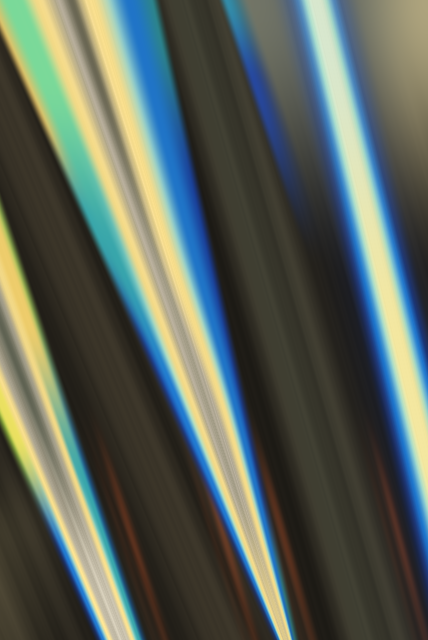
Write a Shadertoy shader that draws this background.

```glsl
const vec3 DEEP_BLUE = vec3(0.10, 0.23, 0.58);
const vec3 AZURE = vec3(0.13, 0.48, 0.82);
const vec3 TEAL = vec3(0.22, 0.65, 0.67);
const vec3 GREEN = vec3(0.48, 0.85, 0.60);
const vec3 ICE = vec3(0.66, 0.88, 0.80);
const vec3 YELLOW = vec3(0.96, 0.86, 0.54);
const vec3 SILVER = vec3(0.68, 0.65, 0.57);

// Interference colours from the rim (0) to the silver core (1.2)
vec3 film(float depth, vec3 rim, vec3 middle, float ice) {
    vec3 c = mix(rim, middle, smoothstep(0.0, 0.34, depth));
    c = mix(c, ICE, ice * smoothstep(0.36, 0.66, depth));
    c = mix(c, YELLOW, smoothstep(0.54, 0.82, depth));
    return mix(c, SILVER, smoothstep(0.84, 1.2, depth));
}

float band(float x, float left, float right, float blur) {
    return smoothstep(-blur, blur, x - left) * smoothstep(-blur, blur, right - x);
}

float line(float x, float width) {
    return exp(-x * x / (width * width));
}

// Fine brushed lines made of layered sines
float brushed(float x) {
    float sum = 0.0, gain = 0.5, freq = 38.0;
    for (int i = 0; i < 5; i++) {
        sum += gain * sin(x * freq + 1.7 * sin(x * freq * 0.37 + float(i)));
        freq *= 1.9;
        gain *= 0.6;
    }
    return sum;
}

// Dark ground, haze and faint rust-coloured scratches
vec3 ground(float x, float t) {
    float side = step(0.17 + 0.5 * t, x);
    float lane = x - mix(0.62, 0.43, side) * t;
    vec3 c = vec3(0.145, 0.132, 0.105) + vec3(0.040, 0.036, 0.028) * brushed(lane);
    c += vec3(0.11, 0.12, 0.095) * side * line(lane - 0.425, 0.045);
    c += vec3(0.07, 0.075, 0.06) * side * line(lane - 0.50, 0.035);
    c += vec3(0.08, 0.07, 0.05) * (1.0 - side) * line(lane + 0.10, 0.07);
    c += vec3(0.13, 0.12, 0.08) * smoothstep(0.2, -0.05, x) * smoothstep(0.7, 0.85, t);

    float haze = smoothstep(-0.01, 0.06, x - 0.52 - 0.52 * t) * smoothstep(0.46, 0.0, t);
    vec3 hazeColor = mix(vec3(0.45, 0.46, 0.40), vec3(0.68, 0.64, 0.49), smoothstep(0.8, 1.0, x));
    c = mix(c, hazeColor, haze);

    for (int i = 0; i < 4; i++) {
        float k = float(i);
        float scratch = x - (0.385 + 0.19 * k + 0.04 * sin(k * 2.6)) + (0.48 - 0.03 * k) * (1.0 - t);
        float fade = smoothstep(0.62, 0.82, t) * (1.0 - 0.4 * smoothstep(0.85, 1.0, t));
        c += vec3(0.22, 0.07, 0.02) * fade * (line(scratch, 0.011) + 0.3 * line(scratch + 0.025, 0.008));
    }
    return c;
}

void mainImage(out vec4 fragColor, in vec2 fragCoord) {
    vec2 uv = fragCoord / iResolution.xy;
    float x = uv.x, t = 1.0 - uv.y;
    vec3 color = ground(x, t);

    // Thin blue streak, fading downward
    float streak = x - 0.53 - 0.50 * t;
    float streakShape = smoothstep(-0.022, 0.0, streak) * smoothstep(0.055, 0.0, streak);
    vec3 streakColor = mix(vec3(0.20, 0.55, 0.66), vec3(0.15, 0.28, 0.62), smoothstep(0.0, 0.13, t));
    color = mix(color, streakColor, streakShape * smoothstep(0.42, 0.12, t));

    // Right beam: soft blue flanks around a pale core
    float focus = smoothstep(0.0, 0.5, t);
    float left = 0.675 + 0.355 * t, right = 0.80 + 0.365 * t;
    float across = (x - left) / (right - left);
    color = mix(color, vec3(0.08, 0.15, 0.36), 0.5 * line(across - 0.5, 0.68) * mix(0.5, 1.0, focus));
    float depth = across < 0.52 ? across / 0.52 : (1.0 - across) / 0.48;
    vec3 core = mix(vec3(0.84, 0.90, 0.80), vec3(0.95, 0.90, 0.62), smoothstep(0.05, 0.55, t));
    vec3 beam = mix(mix(vec3(0.24, 0.37, 0.60), DEEP_BLUE, focus), mix(vec3(0.30, 0.55, 0.80), AZURE, focus),
                    smoothstep(0.0, 0.35, depth));
    beam = mix(beam, ICE, smoothstep(0.28, 0.68, depth));
    beam = mix(beam, core, smoothstep(0.52, 0.85, depth));
    beam += 0.02 * brushed(across * 0.5);
    color = mix(color, beam, band(x, left, right, mix(0.045, 0.022, focus)));

    // Main beam, narrowing towards the bottom
    left = -0.03 + 0.675 * t;
    right = 0.365 + 0.325 * t;
    across = (x - left) / (right - left);
    vec3 leftRim = mix(vec3(0.90, 0.76, 0.40), TEAL, smoothstep(0.18, 0.34, t));
    leftRim = mix(leftRim, DEEP_BLUE, smoothstep(0.36, 0.56, t));
    vec3 leftMiddle = mix(mix(GREEN, TEAL, smoothstep(0.12, 0.40, t)), AZURE, smoothstep(0.4, 0.62, t));
    vec3 rightRim = mix(TEAL * 0.8, DEEP_BLUE, smoothstep(0.05, 0.3, t));
    rightRim = mix(rightRim, TEAL, smoothstep(0.75, 0.95, t));
    float rightWidth = mix(0.46, 0.34, smoothstep(0.35, 0.7, t));
    vec3 leftHalf = film(across / 0.36, leftRim, leftMiddle, smoothstep(0.15, 0.6, t));
    vec3 rightHalf = film((1.0 - across) / rightWidth, rightRim, AZURE * 0.95, 0.9);
    beam = mix(leftHalf, rightHalf, smoothstep(0.47, 0.53, across));
    float inner = line(across - 0.5, 0.16);
    beam += inner * brushed(across * 1.2) * vec3(0.07, 0.06, 0.07);
    beam = mix(beam, vec3(0.37, 0.36, 0.29), 0.85 * line(across - 0.50, 0.045) * smoothstep(0.5, 0.1, t));
    beam = mix(beam, YELLOW, inner * smoothstep(0.75, 0.97, t) * 0.7);
    color = mix(color, beam, band(x, left, right, 0.012));

    // Lower left beam with a broad silver core
    left = -0.44 + 0.67 * t;
    right = -0.157 + 0.493 * t;
    across = (x - left) / (right - left);
    float cool = smoothstep(0.68, 0.87, t);
    leftHalf = film(across / 0.30, mix(vec3(0.60, 0.76, 0.25), DEEP_BLUE, cool),
                    mix(vec3(0.92, 0.88, 0.38), AZURE, cool), cool * 0.8);
    rightHalf = film((1.0 - across) / 0.30, mix(vec3(0.60, 0.75, 0.34), AZURE * 0.8, smoothstep(0.45, 0.75, t)),
                     mix(vec3(0.93, 0.80, 0.42), TEAL, smoothstep(0.5, 0.76, t)), cool * 0.7);
    beam = mix(leftHalf, rightHalf, smoothstep(0.42, 0.58, across));
    inner = line(across - 0.5, 0.22);
    beam += inner * (0.06 * brushed(across * 0.8) + 0.13 * smoothstep(0.75, 0.95, t));
    beam = mix(beam, vec3(0.32, 0.34, 0.28), 0.85 * line(across - 0.53, 0.10) * smoothstep(0.88, 0.6, t));
    color = mix(color, beam, band(x, left, right, 0.012));

    fragColor = vec4(clamp(color, 0.0, 1.0), 1.0);
}
```
